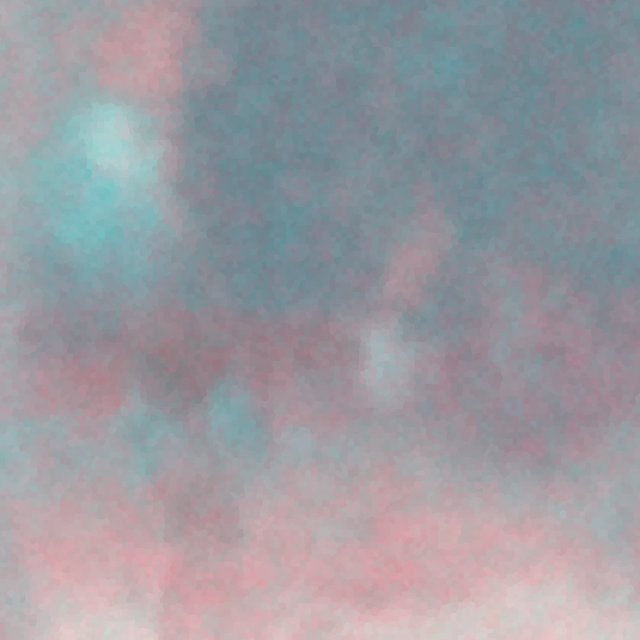
Reproduce this texture procedurally as a Shadertoy shader.

```glsl
// Soft, cloudy watercolour wash: slate sky over mauve, grey and pale rose haze.
// A warped vertical gradient carries large glows and noise patches of rose and aqua;
// mottling and small soft-edged facets break the transitions into a fine grain.

const vec3 SLATE = vec3(0.460, 0.535, 0.575);
const vec3 MAUVE = vec3(0.590, 0.535, 0.575);
const vec3 GREY  = vec3(0.645, 0.640, 0.655);
const vec3 ROSE  = vec3(0.805, 0.640, 0.660);
const vec3 CREAM = vec3(0.850, 0.785, 0.780);
const vec3 AQUA  = vec3(0.500, 0.740, 0.755);
const vec3 PALE  = vec3(0.690, 0.820, 0.820);
const vec3 UMBER = vec3(0.550, 0.475, 0.495);

const float FACETS = 105.0;      // facets across the canvas
const float FACET_PULL = 0.85;   // how far colour snaps to facet centres
const float FACET_SOFT = 18.0;   // higher gives crisper facet edges
const float FACET_TINT = 0.038;  // colour change from facet to facet
const float MOTTLE = 0.13;       // strength of the small blotches
const float WARP = 0.10;         // raggedness of the large shapes
const float FRAY = 0.050;        // raggedness of their edges

vec3 hash3(vec2 p) {
    vec3 h = fract(p.xyx * vec3(0.1031, 0.1030, 0.0973));
    h += dot(h, h.yxz + 33.33);
    return fract((h.xxy + h.yzz) * h.zyx);
}

float noise(vec2 p) {
    vec2 cell = floor(p), f = fract(p);
    f = f * f * f * (f * (f * 6.0 - 15.0) + 10.0);
    float low = mix(hash3(cell).x, hash3(cell + vec2(1, 0)).x, f.x);
    float high = mix(hash3(cell + vec2(0, 1)).x, hash3(cell + vec2(1, 1)).x, f.x);
    return mix(low, high, f.y);
}

float fbm(vec2 p) {
    float sum = 0.0, gain = 0.5;
    for (int i = 0; i < 4; i++) {
        sum += gain * noise(p);
        p = mat2(1.6, 1.2, -1.2, 1.6) * p + 17.3;
        gain *= 0.5;
    }
    return sum / 0.9375;
}

vec2 fbm2(vec2 p) {
    return vec2(fbm(p), fbm(p + 41.7)) - 0.5;
}

// Soft elliptical falloff with a broad core, one at its centre
float glow(vec2 p, vec2 centre, vec2 radius) {
    vec2 d = (p - centre) / radius;
    return exp(-pow(dot(d, d), 1.3));
}

// Smoothly blended facets: xy is the nearest centre, zw two tint offsets
vec4 facet(vec2 p) {
    vec2 g = p * FACETS, base = floor(g);
    vec4 sum = vec4(0.0);
    float total = 0.0;
    for (int y = -1; y <= 1; y++)
    for (int x = -1; x <= 1; x++) {
        vec2 cell = base + vec2(x, y);
        vec3 h = hash3(cell + 200.0);
        vec2 centre = cell + 0.15 + 0.7 * h.xy;
        vec2 d = g - centre;
        float w = exp(-FACET_SOFT * dot(d, d));
        sum += w * vec4(centre / FACETS, h.z - 0.5, fract(h.z * 7.3 + h.x) - 0.5);
        total += w;
    }
    return sum / total;
}

vec3 wash(vec2 uv) {
    vec2 p = uv + WARP * fbm2(uv * 4.0 + 3.0) + FRAY * fbm2(uv * 20.0);

    // Vertical haze, from cream at the foot to slate at the top
    float sky = smoothstep(0.42, 0.60, p.y);
    vec3 col = mix(CREAM, mix(ROSE, CREAM, 0.25), smoothstep(0.02, 0.13, p.y));
    col = mix(col, GREY, smoothstep(0.13, 0.29, p.y));
    col = mix(col, MAUVE, smoothstep(0.25, 0.42, p.y));
    col = mix(col, SLATE, sky);

    // Pale left margin and cooler lower corners
    float margin = smoothstep(0.32, 0.24, p.x) * smoothstep(0.56, 0.72, p.y);
    col = mix(col, GREY, 0.95 * margin);
    col = mix(col, GREY * 1.05, 0.8 * smoothstep(0.12, 0.0, p.x));
    col = mix(col, mix(GREY, AQUA, 0.3), 0.7 * glow(p, vec2(0.97, 0.20), vec2(0.10, 0.15)));

    // Scattered patches, faint in the sky
    float warm = smoothstep(0.50, 0.72, fbm(p * vec2(7.0, 5.5) + 8.0));
    float cool = smoothstep(0.52, 0.74, fbm(p * vec2(8.5, 6.5) + 95.0));
    col = mix(col, ROSE * 0.94, mix(0.45, 0.17, sky) * warm);
    col = mix(col, AQUA, mix(0.35, 0.12, sky) * cool * smoothstep(0.10, 0.28, p.y));

    // Dusky middle and rose light
    col = mix(col, UMBER, 0.75 * glow(p, vec2(0.27, 0.44), vec2(0.11, 0.09)));
    col = mix(col, UMBER * 1.08, 0.65 * glow(p, vec2(0.47, 0.46), vec2(0.10, 0.07)));
    col = mix(col, UMBER * 1.12, 0.65 * glow(p, vec2(0.29, 0.22), vec2(0.06, 0.06)));
    col = mix(col, MAUVE, 0.80 * glow(p, vec2(0.86, 0.38), vec2(0.12, 0.10)));
    col = mix(col, ROSE, 0.65 * glow(p, vec2(0.56, 0.12), vec2(0.15, 0.06)));
    col = mix(col, ROSE * 0.95, 0.60 * glow(p, vec2(0.66, 0.61), vec2(0.05, 0.07)));
    col = mix(col, ROSE * 0.97, 0.85 * glow(p, vec2(0.23, 0.92), vec2(0.09, 0.06)));

    // Aqua light
    col = mix(col, AQUA, 0.95 * glow(p, vec2(0.14, 0.69), vec2(0.10, 0.14)));
    col = mix(col, PALE, 0.90 * glow(p, vec2(0.18, 0.77), vec2(0.06, 0.07)));
    col = mix(col, AQUA * 0.92, 0.75 * glow(p, vec2(0.36, 0.36), vec2(0.05, 0.05)));
    col = mix(col, mix(PALE, GREY, 0.4), 0.80 * glow(p, vec2(0.61, 0.43), vec2(0.05, 0.08)));

    // Small warm and cool blotches
    vec2 blotch = MOTTLE * fbm2(uv * 30.0 + 12.0);
    return col + blotch.x * vec3(1.0, -0.35, -0.2) + blotch.y * vec3(0.25, 0.45, 0.45);
}

void mainImage(out vec4 fragColor, in vec2 fragCoord) {
    vec2 uv = fragCoord / iResolution.xy;
    vec4 f = facet(uv + 0.008 * fbm2(uv * 60.0));
    vec3 col = wash(mix(uv, f.xy, FACET_PULL));
    col += FACET_TINT * (f.z * vec3(1.0, -0.5, -0.2) + f.w * vec3(0.5, 0.7, 0.7));
    fragColor = vec4(clamp(col, 0.0, 1.0), 1.0);
}
```
